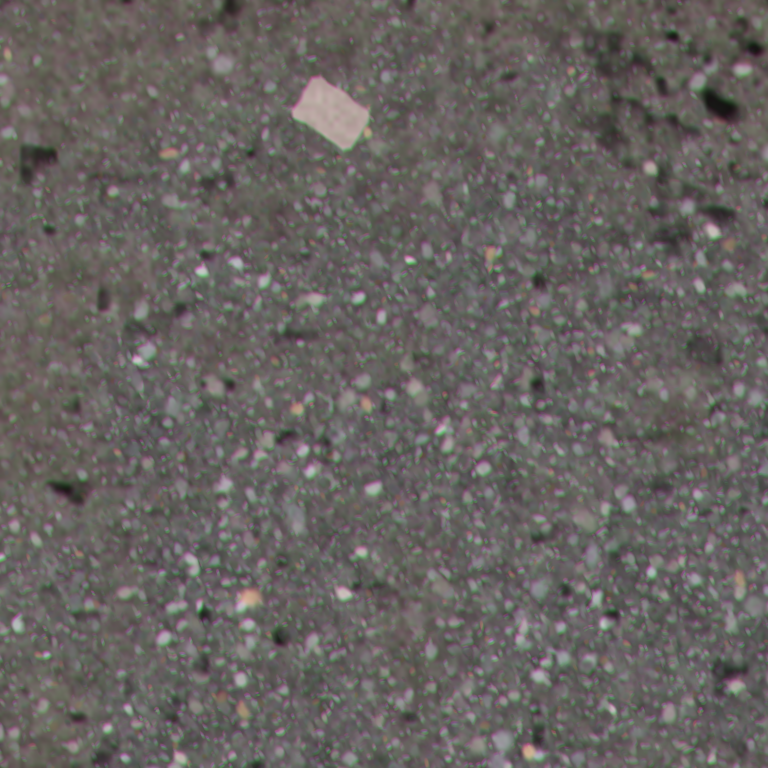
This texture is drawn by a Shadertoy shader. Its source:

```glsl
// Damp grey grit with scattered pebbles, dark hollows and one pale flat stone.
// Soft jittered grains are layered from fine to coarse; each colour channel
// samples the ground at a small offset, giving pink and green lens fringes.

float hash(vec2 p) {
    return fract(sin(dot(p, vec2(127.1, 311.7))) * 43758.5453);
}

float noise(vec2 p) {
    vec2 i = floor(p), f = fract(p);
    f = f * f * (3.0 - 2.0 * f);
    return mix(mix(hash(i), hash(i + vec2(1, 0)), f.x),
               mix(hash(i + vec2(0, 1)), hash(i + vec2(1, 1)), f.x), f.y);
}

mat2 rotation(float a) {
    return mat2(cos(a), sin(a), -sin(a), cos(a));
}

// Broad patches: 0 is smooth silt, 1 is loose gravel
float gravelAmount(vec2 p) {
    float patches = 0.5 * noise(p * 5.0 + 3.7) + 0.5 * noise(p * 11.0 + 8.1);
    return smoothstep(0.1, 0.8, patches + 0.4 * (0.5 - p.y));
}

// One layer of soft oval grains, painted over the ground
vec3 addGrains(vec3 ground, vec2 p, float scale, float density, float dark, float light) {
    vec2 home = floor(p * scale);
    for (int y = -1; y <= 1; y++)
    for (int x = -1; x <= 1; x++) {
        vec2 cell = home + vec2(x, y);
        vec2 seed = cell + scale * 1.7;
        float share = density * mix(0.35, 1.3, gravelAmount(cell / scale));
        if (hash(seed) > share) continue;
        vec2 jitter = vec2(hash(seed + 11.3), hash(seed + 23.9));
        vec2 q = rotation(6.283 * hash(seed + 37.1)) * (p * scale - cell - jitter);
        q.x *= mix(1.0, 1.7, hash(seed + 41.7));
        float radius = mix(0.45, 0.85, hash(seed + 53.3));
        float cover = smoothstep(1.0, 0.3, length(q) / radius);
        float level = mix(dark, light, pow(hash(seed + 67.9), 1.5));
        float hue = hash(seed + 71.3);
        vec3 tint = mix(vec3(1.05, 0.99, 0.94), vec3(0.97, 1.0, 1.04), hue);
        tint = mix(tint, vec3(1.16, 0.97, 0.80), step(0.95, hue));
        ground = mix(ground, level * tint, cover * 0.9);
    }
    return ground;
}

// Ragged dark soil at the upper right and rare small hollows elsewhere
float shadow(vec2 p) {
    vec2 q = rotation(0.7) * p;
    float ragged = 0.55 * noise(q * vec2(13.0, 38.0)) + 0.45 * noise(p * 65.0);
    float corner = smoothstep(0.38, 0.05, length((p - vec2(1.0, 0.90)) * vec2(1.0, 0.9)));
    float crevice = smoothstep(0.45, 0.9, ragged) * corner;
    float hollow = smoothstep(0.80, 1.0, noise(p * 30.0 + 5.0)) * noise(p * 80.0);
    return clamp(crevice * 0.95 + hollow * 0.75, 0.0, 0.8);
}

// Pale stone: a tilted box with clipped corners and a worn edge
vec3 addFlatStone(vec3 ground, vec2 p) {
    vec2 q = rotation(0.58) * (p - vec2(0.432, 0.852));
    vec2 d = abs(q) - vec2(0.045, 0.031);
    float edge = max(max(d.x, d.y), (abs(q.x) + abs(q.y) - 0.069) * 0.707);
    edge += 0.005 * (noise(p * 60.0) - 0.5);
    vec3 face = vec3(0.72, 0.65, 0.63) + 0.07 * (noise(p * 130.0) - 0.5);
    face += 0.05 * (noise(p * 40.0) - 0.5);
    return mix(ground, face, smoothstep(0.003, -0.003, edge));
}

vec3 surface(vec2 p) {
    float gravel = gravelAmount(p);
    vec3 col = mix(vec3(0.39, 0.36, 0.335), vec3(0.355, 0.345, 0.345), gravel);
    col += 0.14 * (noise(p * 105.0) - 0.5);

    // Grit, gravel and pebbles, with outlines roughened by a gentle warp
    vec2 warp = vec2(noise(p * 90.0 + 2.0), noise(p * 90.0 + 31.0)) - 0.5;
    vec2 q = p + 0.004 * warp;
    col = addGrains(col, q, 112.0, 0.9, 0.32, 0.55);
    col = addGrains(col, q, 76.0, 0.27, 0.33, 0.64);
    col = addGrains(col, q, 50.0, 0.10, 0.42, 0.82);
    col = addGrains(col, q, 37.0, 0.03, 0.48, 0.80);

    // Silt softens the smooth patches; faint colour mottling covers all
    col = mix(col, vec3(0.405, 0.375, 0.35), 0.30 * (1.0 - gravel));
    col += 0.05 * (noise(p * 170.0 + 9.0) - 0.5);
    col += vec3(0.04, -0.04, 0.03) * (noise(p * 95.0 + 17.0) - 0.5);
    col += 0.07 * (noise(p * 36.0 + 4.0) - 0.5);
    col *= 1.0 - shadow(p);
    return addFlatStone(col + 0.01, p);
}

void mainImage(out vec4 fragColor, in vec2 fragCoord) {
    vec2 uv = fragCoord / iResolution.y;

    // Lens fringe: red and blue sit above green
    vec2 fringe = vec2(-0.0007, 0.0016);
    vec3 col = vec3(surface(uv - fringe).r,
                    surface(uv + fringe).g,
                    surface(uv - fringe * 0.6).b);

    fragColor = vec4(clamp(col, 0.0, 1.0), 1.0);
}
```
